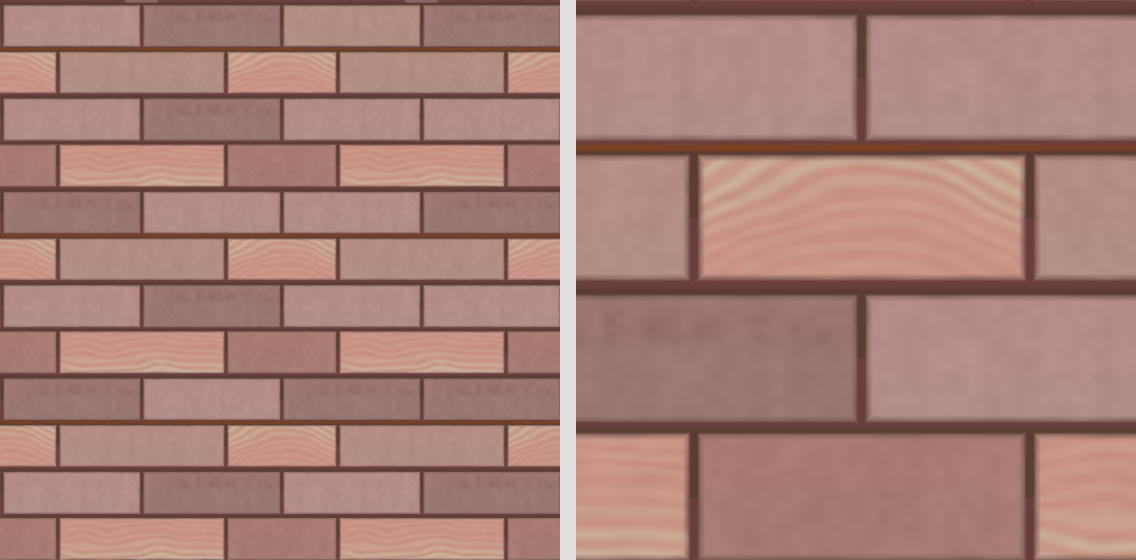
Left, the full canvas; right, a detail of the centre.
Give the GLSL for this texture, as a WebGL 1 fragment shader.

```glsl
precision highp float;

// Rose brick wall: twelve courses, four equal bricks alternating with wide and narrow ones.
// Each course is split into bricks by formula; a brick kind selects colour and clay grain,
// and the distance to the nearest joint draws the mortar and the worn brick rim.

uniform vec2 u_resolution;

const float COURSES = 12.0;
const float PITCH = 1.0 / COURSES;
const float WIDE = 0.3;             // wide brick, canvas units
const float NARROW = 0.2;           // narrow brick
const float SIDE_JOINT = 0.0029;    // half width of upright joints

const float PINK = 0.0;
const float DARK = 1.0;
const float TAN = 2.0;
const float ROSE = 3.0;
const float BANDED = 4.0;
const float ARCHED = 5.0;

float hash(vec2 p) {
  return fract(sin(dot(p, vec2(127.1, 311.7))) * 43758.5453);
}

float noise(vec2 p) {
  vec2 i = floor(p), f = fract(p);
  f = f * f * (3.0 - 2.0 * f);
  return mix(mix(hash(i), hash(i + vec2(1.0, 0.0)), f.x),
             mix(hash(i + vec2(0.0, 1.0)), hash(i + 1.0), f.x), f.y);
}

// Bit mask of the dark bricks in each evenly divided course
float darkMask(float course) {
  if (course == 0.0 || course == 10.0) return 10.0;
  if (course == 4.0) return 9.0;
  if (course == 8.0) return 13.0;
  return 2.0;
}

float evenKind(float course, float column) {
  if (course == 0.0 && column == 2.0) return TAN;
  return mod(floor(darkMask(course) / exp2(column)), 2.0);
}

float unevenKind(float course, bool wide) {
  bool upper = mod(course, 4.0) < 2.0;
  return wide ? (upper ? TAN : BANDED) : (upper ? ARCHED : ROSE);
}

vec3 plainClay(vec2 uv, vec2 q, float kind) {
  vec3 c = vec3(0.705, 0.550, 0.532);
  if (kind == DARK) c = vec3(0.612, 0.465, 0.440);
  if (kind == TAN) c = vec3(0.702, 0.552, 0.512);
  if (kind == ROSE) c = vec3(0.655, 0.480, 0.450);
  float streak = noise(q * vec2(90.0, 22.0) + kind * 17.0) - 0.5;
  float mottle = noise(q * 150.0 + kind * 31.0) - 0.5;
  c += 0.022 * streak + 0.022 * mottle;
  // Pinker above, greyer below; dark bricks carry a smudged band
  c += vec3(0.018, -0.004, -0.004) * (0.5 - uv.y);
  float smudge = smoothstep(0.22, 0.0, abs(uv.y - 0.3)) * noise(q * vec2(110.0, 160.0));
  return kind == DARK ? c - 0.045 * smudge * smoothstep(0.0, 0.3, uv.x) : c;
}

vec3 grainedClay(vec2 uv, vec2 q, float kind) {
  vec3 salmon = vec3(0.785, 0.580, 0.525);
  vec3 cream = vec3(0.790, 0.690, 0.605);
  float side = uv.x - 0.5;
  float warp = noise(q * vec2(22.0, 30.0) + kind * 9.0) - 0.5;
  float arch = kind == ARCHED ? 1.3 * side * side : 0.25 * side * side;
  float level = uv.y - arch + 0.16 * warp;
  float band = 0.5 + 0.5 * sin(level * 42.0 + 3.0 * noise(vec2(level * 7.0, uv.x * 2.0)));
  float pale = kind == ARCHED ? smoothstep(0.6, -0.15, level) : smoothstep(0.35, 1.0, level);
  vec3 c = mix(salmon, cream, pale * (0.25 + 0.65 * band));
  c += (band - 0.5) * vec3(0.012, 0.035, 0.035);
  return c + 0.025 * (noise(q * vec2(70.0, 170.0)) - 0.5);
}

// Mortar shade across a bed joint; t runs from -1 at its top to 1 at its foot
vec3 mortar(float t, float x, float rusty) {
  vec3 c = mix(vec3(0.415, 0.245, 0.235), vec3(0.355, 0.235, 0.195), smoothstep(-0.6, 0.7, t));
  float line = smoothstep(0.75, 0.1, abs(t)) * (0.6 + 0.4 * noise(vec2(x * 40.0, 3.0)));
  return mix(c, vec3(0.490, 0.255, 0.115), rusty * line);
}

void main() {
  vec2 p = gl_FragCoord.xy / u_resolution;
  p.y = 1.0 - p.y;
  float blur = max(0.0013, 0.75 / min(u_resolution.x, u_resolution.y));

  // Course and the bed joint nearest to this point
  float y = p.y * COURSES - 0.055;
  float course = mod(floor(y), COURSES);
  float bed = floor(y + 0.5);
  float bedOffset = (y - bed) * PITCH;
  float bedHalf = mod(bed, 4.0) == 3.0 ? 0.0036 : 0.0046;

  // Brick within the course: x along it, its width and its kind
  float width = 0.25, x, kind;
  if (mod(course, 2.0) < 0.5) {
    x = mod(p.x - 0.0033, width);
    kind = evenKind(course, mod(floor((p.x - 0.0033) / width), 4.0));
  } else {
    x = mod(p.x - 0.1035, WIDE + NARROW);
    bool wide = x < WIDE;
    width = wide ? WIDE : NARROW;
    x -= wide ? 0.0 : WIDE;
    kind = unevenKind(course, wide);
  }
  vec2 uv = vec2(x / width, fract(y));
  vec2 q = vec2(x, uv.y * PITCH);

  vec3 brick = kind < BANDED ? plainClay(uv, q, kind) : grainedClay(uv, q, kind);
  float edge = min(min(x, width - x) - SIDE_JOINT, abs(bedOffset) - bedHalf);

  // Dusky worn rim, then the mortar itself
  float wear = 0.45 + 0.35 * noise(p * vec2(60.0, 90.0));
  brick = mix(brick, vec3(0.490, 0.365, 0.325), wear * smoothstep(0.0042, 0.0005, edge));
  float rusty = mod(bed, 4.0) == 1.0 ? 1.0 : 0.0;
  vec3 joint = mortar(clamp(bedOffset / bedHalf, -1.0, 1.0), p.x, rusty);
  vec3 color = mix(joint, brick, smoothstep(-blur, blur, edge));

  // Pale mortar chips along the top border
  float chip = smoothstep(0.032, 0.026, abs(mod(p.x, 0.5) - 0.253));
  chip *= smoothstep(0.0065, 0.003, p.y);
  color = mix(color, vec3(0.600, 0.450, 0.435), 0.75 * chip);

  gl_FragColor = vec4(color, 1.0);
}
```
